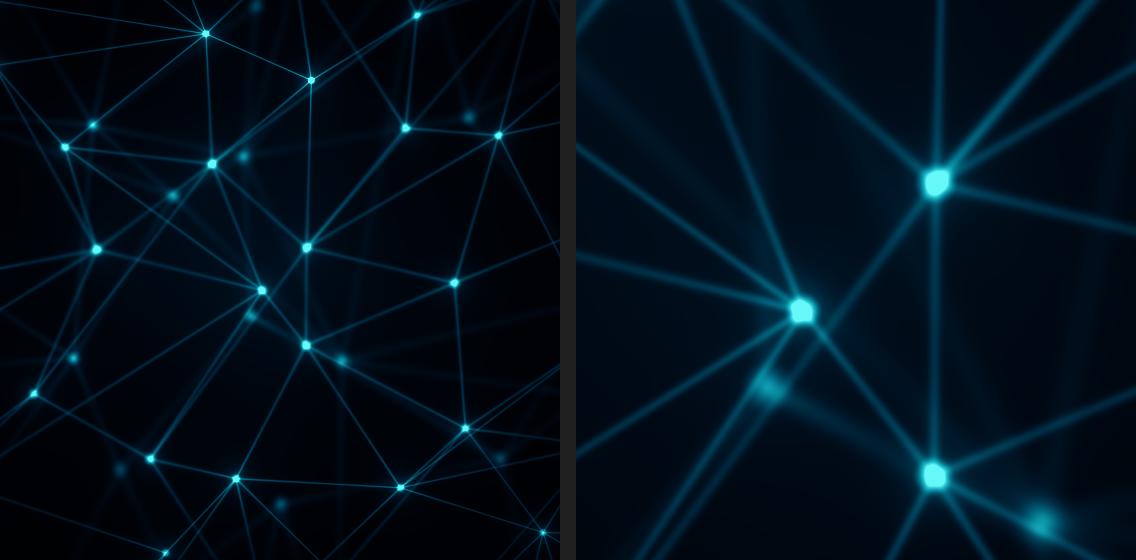
Left, the full canvas; right, a detail of the centre.
Give the GLSL for this background, as a three.js fragment shader.

```glsl
// Glowing cyan network of nodes and fine links, with depth blur, on a dark hazy ground.
varying vec2 vUv;

float hash(vec2 p) {
  return fract(sin(dot(p, vec2(127.1, 311.7))) * 4375.85);
}

vec2 rotate(vec2 p, float angle) {
  float c = cos(angle), s = sin(angle);
  return vec2(c * p.x - s * p.y, s * p.x + c * p.y);
}

// Scattered node of a cell, in grid units
vec2 nodePosition(vec2 cell, float seed) {
  vec2 jitter = vec2(hash(cell + seed), hash(cell + seed + 37.3));
  return cell + 0.1 + 0.8 * jitter;
}

// Defocus of a node: 0 is sharp, 1 is far out of focus
float nodeBlur(vec2 cell, float seed, vec2 blurRange) {
  float depth = hash(cell + seed + 71.9);
  return mix(blurRange.x, blurRange.y, depth * depth);
}

// Bright disc with a soft halo
float nodeLight(float dist, float blur) {
  float radius = mix(0.0060, 0.0125, blur);
  float edge = mix(0.0016, 0.0085, sqrt(blur));
  float disc = 1.0 - smoothstep(radius - edge, radius + edge, dist);
  float halo = 0.24 * exp(-dist / 0.011) + 0.035 * exp(-dist / 0.035);
  return disc * mix(0.85, 0.20, pow(blur, 0.7)) + halo * (1.0 - 0.8 * blur);
}

// Tapered beam whose focus changes between its two ends
float linkLight(vec2 p, vec2 a, vec2 b, float blurA, float blurB, float size) {
  vec2 along = b - a;
  float t = clamp(dot(p - a, along) / dot(along, along), 0.0, 1.0);
  float dist = length(p - a - along * t) * size;
  float endDist = min(t, 1.0 - t) * length(along) * size;
  float width = mix(0.0012, 0.0085, mix(blurA, blurB, t));
  float nearEnd = exp(-endDist / 0.045);
  float beam = 0.00058 / width * exp(-dist * dist / (width * width));
  float halo = 0.035 * exp(-dist * dist / 0.00006);
  return beam * (0.65 + 0.6 * nearEnd) + halo * nearEnd;
}

// Link from one cell to another, present with the given chance
float link(vec2 p, vec2 cell, vec2 offset, float chance, float seed, vec2 blurRange, float size) {
  if (hash(cell * 1.7 + offset * 5.3 + seed) > chance) return 0.0;
  vec2 other = cell + offset;
  return linkLight(p, nodePosition(cell, seed), nodePosition(other, seed),
    nodeBlur(cell, seed, blurRange), nodeBlur(other, seed, blurRange), size);
}

// One sheet of nodes and links; size is the cell width on the canvas
float network(vec2 uv, float size, float angle, float seed, vec2 blurRange) {
  vec2 p = rotate(uv - 0.5, angle) / size + 20.0;
  vec2 home = floor(p);
  float light = 0.0;
  for (int y = -2; y <= 1; y++) {
    for (int x = -1; x <= 1; x++) {
      vec2 cell = home + vec2(float(x), float(y));
      float dist = length(p - nodePosition(cell, seed)) * size;
      light += nodeLight(dist, nodeBlur(cell, seed, blurRange));
      light += link(p, cell, vec2(1.0, 0.0), 0.75, seed, blurRange, size);
      light += link(p, cell, vec2(0.0, 1.0), 0.70, seed, blurRange, size);
      light += link(p, cell, vec2(1.0, 1.0), 0.60, seed, blurRange, size);
      light += link(p, cell, vec2(-1.0, 1.0), 0.45, seed, blurRange, size);
      light += link(p, cell, vec2(1.0, 2.0), 0.30, seed, blurRange, size);
    }
  }
  return light;
}

// Cloudy glow from layered sines
float haze(vec2 uv) {
  vec2 q = uv * 6.0;
  float cloud = 0.5;
  float amount = 0.22;
  for (int i = 0; i < 4; i++) {
    q = rotate(q, 0.9) + 0.6 * sin(q.yx * 1.3 + 1.7);
    cloud += amount * sin(q.x) * sin(q.y + 0.8);
    q *= 1.5;
    amount *= 0.6;
  }
  return cloud;
}

// Light level to deep blue, cyan, then near white
vec3 cyanRamp(float level) {
  float green = clamp(level, 0.0, 0.97);
  return vec3(0.45 * pow(green, 4.0), green, pow(green, 0.77));
}

void main() {
  float radius = length((vUv - vec2(0.47, 0.54)) * vec2(1.0, 1.05));
  float centre = exp(-radius * radius / 0.10);
  float vignette = 1.0 - 0.65 * smoothstep(0.30, 0.72, radius);

  float level = 0.003 + centre * (0.012 + 0.045 * haze(vUv));
  level += vignette * network(vUv, 0.235, 0.32, 3.0, vec2(0.0, 0.55));
  level += 0.55 * vignette * network(vUv, 0.31, -0.45, 11.0, vec2(0.6, 1.3));

  gl_FragColor = vec4(cyanRamp(level), 1.0);
}
```
